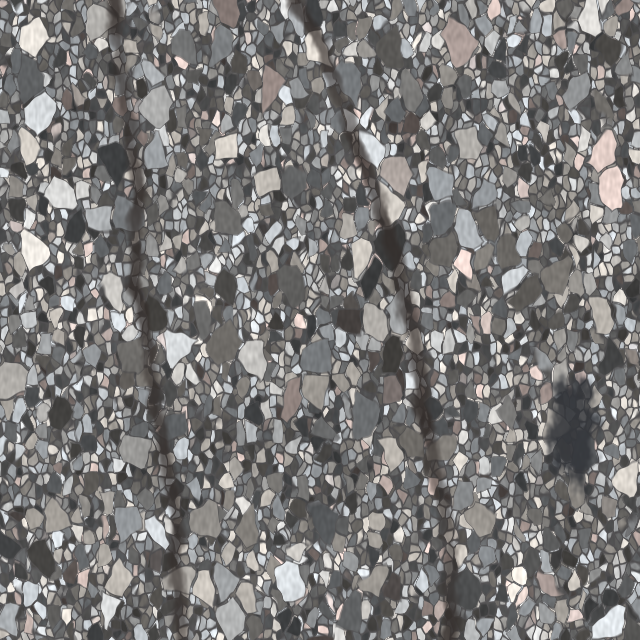
A WebGL 1 fragment shader for this texture:

```glsl
precision highp float;
// Weathered grey aggregate: packed, upright stone chips crossed by dark cracks.
uniform vec2 u_resolution;

const vec3 MATRIX = vec3(0.315, 0.31, 0.315);
const vec3 CRACK = vec3(0.20, 0.175, 0.165);
const vec3 STAIN = vec3(0.19, 0.20, 0.22);

vec2 hash2(vec2 p) {
  vec3 q = fract(p.xyx * vec3(0.1031, 0.1030, 0.0973));
  q += dot(q, q.yzx + 33.33);
  return fract((q.xx + q.yz) * q.zy);
}

float gradientDot(vec2 cell, vec2 offset, vec2 f) {
  float angle = 6.2832 * hash2(cell + offset + 71.0).x;
  return dot(vec2(cos(angle), sin(angle)), f - offset);
}

// Gradient noise, roughly -0.7 to 0.7.
float noise(vec2 p) {
  vec2 i = floor(p), f = fract(p);
  vec2 u = f * f * f * (f * (f * 6.0 - 15.0) + 10.0);
  float low = mix(gradientDot(i, vec2(0.0), f), gradientDot(i, vec2(1.0, 0.0), f), u.x);
  float high = mix(gradientDot(i, vec2(0.0, 1.0), f), gradientDot(i, vec2(1.0), f), u.x);
  return mix(low, high, u.y);
}

float fbm(vec2 p) {
  float sum = 0.0, gain = 1.0;
  for (int k = 0; k < 3; k++) {
    sum += gain * noise(p);
    p = p * 2.1 + 17.3;
    gain *= 0.5;
  }
  return sum;
}

// Cellular pattern: x = gap to the neighbouring cell, yz = cell identity.
vec3 cells(vec2 p) {
  vec2 base = floor(p), owner = base;
  float nearest = 8.0, second = 8.0;
  for (int y = -1; y <= 1; y++) {
    for (int x = -1; x <= 1; x++) {
      vec2 cell = base + vec2(float(x), float(y));
      float d = length(cell + 0.05 + 0.9 * hash2(cell) - p);
      if (d < nearest) {
        second = nearest;
        nearest = d;
        owner = cell;
      } else {
        second = min(second, d);
      }
    }
  }
  return vec3(second - nearest, owner);
}

// Stone colour: mostly neutral, some cool, cream or pink.
vec3 stoneColor(vec2 id, float darkBias) {
  vec2 tone = hash2(id + 13.7), hue = hash2(id + 41.1);
  float light = 0.23 + 0.70 * pow(tone.x, darkBias);
  vec3 tint = mix(vec3(0.95, 1.0, 1.04), vec3(1.04, 1.0, 0.94), smoothstep(0.1, 0.9, hue.x));
  tint = mix(tint, vec3(1.12, 0.97, 0.92), smoothstep(0.90, 0.97, hue.y));
  return light * mix(tint, vec3(1.0, 0.99, 0.985), 0.35);
}

// Lays one size of stones over a colour, each in a thin dark joint.
vec3 addStones(vec3 under, vec2 p, vec2 frequency, float density, float joint, float darkBias, float seed) {
  vec3 c = cells(p * frequency + seed);
  vec2 id = c.yz + seed;
  float present = step(hash2(id + 5.3).y, density);
  float softness = 0.0035 * frequency.x;
  float bed = present * smoothstep(0.0, joint + 0.01, c.x);
  float body = present * smoothstep(joint, joint + softness, c.x);
  float mottling = 1.0 + 0.09 * noise(p * vec2(130.0, 75.0) + seed);
  vec3 color = mix(under, MATRIX, 0.6 * bed);
  return mix(color, stoneColor(id, darkBias) * mottling, body);
}

// Ragged, broken crack around a horizontal offset.
float crackMask(float offset, vec2 p, float width, float seed) {
  float wander = 0.020 * noise(vec2(p.y * 6.0, seed)) + 0.008 * noise(vec2(p.y * 27.0, seed));
  float ragged = width * (1.0 + 0.9 * fbm(p * vec2(42.0, 26.0) + seed));
  float broken = 0.78 + 0.5 * noise(vec2(p.y * 11.0, seed + 9.0));
  return broken * (1.0 - smoothstep(0.25 * ragged, ragged + 0.004, abs(offset + wander)));
}

void main() {
  vec2 p = gl_FragCoord.xy / min(u_resolution.x, u_resolution.y);
  vec2 warp = vec2(noise(p * 45.0), noise(p * 45.0 + 31.0));
  vec2 q = p + 0.006 * warp;

  // Small to large stones, taller than wide.
  vec3 color = addStones(MATRIX, q, vec2(92.0, 58.0), 1.0, 0.0, 1.15, 3.0);
  color = addStones(color, q, vec2(52.0, 35.0), 0.40, 0.05, 1.1, 57.0);
  color = addStones(color, q, vec2(27.0, 19.0), 0.20, 0.07, 0.95, 111.0);

  // Broad uneven weathering and fine upright streaks.
  color *= 1.0 + 0.13 * fbm(p * 5.0 + 8.0) + 0.10 * noise(p * vec2(190.0, 80.0));

  // Two long cracks leaning down to the right.
  float crack = crackMask(p.x - 0.285 + 0.11 * p.y, p, 0.013, 2.5);
  crack = max(crack, crackMask(p.x - 0.70 + 0.235 * p.y * p.y, p, 0.015, 23.5));
  color = mix(color, CRACK, 0.85 * clamp(crack, 0.0, 1.0));

  // Dark damp hollow near the right edge.
  float hollow = length((p - vec2(0.895, 0.33)) / vec2(0.04, 0.085)) + 0.45 * fbm(p * vec2(38.0, 24.0));
  color = mix(color, STAIN, 0.85 * (1.0 - smoothstep(0.65, 1.2, hollow)));

  gl_FragColor = vec4(clamp(color, 0.0, 1.0), 1.0);
}
```
